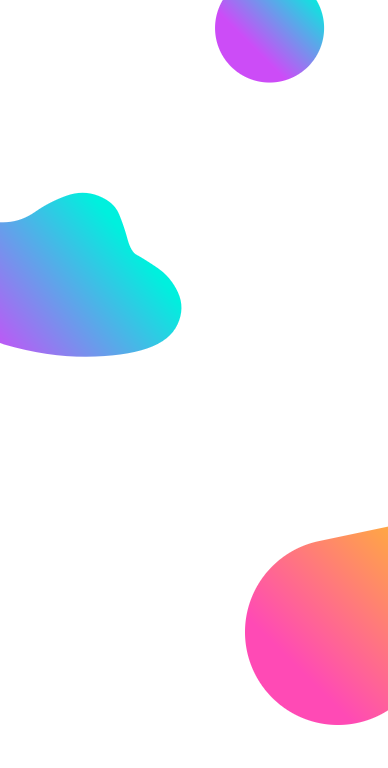
Reproduce this background procedurally as a Shadertoy shader.

```glsl
// Canvas height is 100 units; x starts at the left edge.
const float CANVAS_HEIGHT = 100.0;

const vec3 PAPER  = vec3(1.0);
const vec3 VIOLET = vec3(0.80, 0.30, 0.97);
const vec3 TEAL   = vec3(0.00, 0.94, 0.87);
const vec3 PINK   = vec3(1.00, 0.29, 0.71);
const vec3 ORANGE = vec3(1.00, 0.66, 0.26);

const vec2  BALL_CENTER = vec2(35.1, 96.35);
const float BALL_RADIUS = 7.1;
const vec2  BALL_FROM = vec2(32.8, 94.05);
const vec2  BALL_TO   = vec2(40.45, 101.7);

const vec2  DROP_CENTER = vec2(44.0, 17.7);
const float DROP_RADIUS = 12.1;
const float DROP_TAIL   = 30.0;
const vec2  DROP_AXIS = vec2(0.9787, 0.2055);
const vec2  DROP_FROM = vec2(37.1, 14.65);
const vec2  DROP_TO   = vec2(52.5, 30.05);

const vec2 CLOUD_FROM = vec2(0.0, 52.2);
const vec2 CLOUD_TO   = vec2(18.05, 67.2);
const int  CLOUD_STEPS = 8;
const int  CLOUD_KNOTS = 15;
// Control polygon of a closed quadratic B-spline
const vec2 CLOUD[CLOUD_KNOTS] = vec2[](
    vec2(-5.2, 56.8), vec2(6.25, 53.5), vec2(16.15, 53.6),
    vec2(22.15, 55.65), vec2(24.1, 59.9), vec2(22.25, 63.95),
    vec2(18.6, 66.4), vec2(17.05, 67.2), vec2(16.15, 70.55),
    vec2(14.85, 73.7), vec2(10.8, 75.3), vec2(6.4, 73.7),
    vec2(2.85, 71.2), vec2(-1.05, 70.95), vec2(-5.2, 72.0));

float circleDistance(vec2 p, vec2 center, float radius) {
    return length(p - center) - radius;
}

// Circle whose upper side runs off along a straight tangent
float dropDistance(vec2 p) {
    vec2 q = p - DROP_CENTER;
    float along = dot(q, DROP_AXIS);
    float above = dot(q, vec2(-DROP_AXIS.y, DROP_AXIS.x));
    float tail = length(vec2(along - clamp(along, 0.0, DROP_TAIL), above)) - DROP_RADIUS;
    return min(length(q) - DROP_RADIUS, max(tail, -above));
}

// Signed distance to the spline, flattened into short edges
float cloudDistance(vec2 p) {
    float nearest = 1e6;
    float side = 1.0;
    for (int i = 0; i < CLOUD_KNOTS; i++) {
        vec2 knot = CLOUD[i];
        vec2 start = 0.5 * (CLOUD[(i + CLOUD_KNOTS - 1) % CLOUD_KNOTS] + knot);
        vec2 end = 0.5 * (knot + CLOUD[(i + 1) % CLOUD_KNOTS]);
        vec2 a = start;
        for (int j = 1; j <= CLOUD_STEPS; j++) {
            float t = float(j) / float(CLOUD_STEPS);
            vec2 b = mix(mix(start, knot, t), mix(knot, end, t), t);
            vec2 edge = b - a;
            vec2 q = p - a;
            vec2 gap = q - edge * clamp(dot(q, edge) / dot(edge, edge), 0.0, 1.0);
            nearest = min(nearest, dot(gap, gap));
            // Each edge crossed by a ray to the right flips the side
            if ((a.y > p.y) != (b.y > p.y) && q.x < edge.x * q.y / edge.y) side = -side;
            a = b;
        }
    }
    return side * sqrt(nearest);
}

vec3 linearGradient(vec2 p, vec2 from, vec2 to, vec3 first, vec3 last) {
    vec2 axis = to - from;
    return mix(first, last, clamp(dot(p - from, axis) / dot(axis, axis), 0.0, 1.0));
}

float coverage(float dist, float pixel) {
    return clamp(0.5 - dist / pixel, 0.0, 1.0);
}

void mainImage(out vec4 fragColor, in vec2 fragCoord) {
    float pixel = CANVAS_HEIGHT / iResolution.y;
    vec2 p = fragCoord * pixel;

    vec3 ball = linearGradient(p, BALL_FROM, BALL_TO, VIOLET, TEAL);
    vec3 cloud = linearGradient(p, CLOUD_FROM, CLOUD_TO, VIOLET, TEAL);
    vec3 drop = linearGradient(p, DROP_FROM, DROP_TO, PINK, ORANGE);

    vec3 color = PAPER;
    color = mix(color, ball, coverage(circleDistance(p, BALL_CENTER, BALL_RADIUS), pixel));
    color = mix(color, cloud, coverage(cloudDistance(p), pixel));
    color = mix(color, drop, coverage(dropDistance(p), pixel));
    fragColor = vec4(color, 1.0);
}
```
